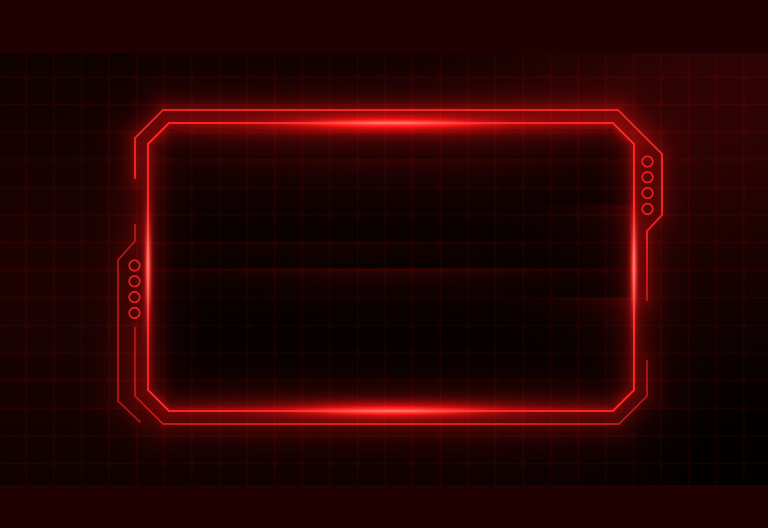
Give the GLSL for this background, as a WebGL 1 fragment shader.

```glsl
precision highp float;
// A glowing red control-panel frame over a faint grid, between two plain bars.
// Everything is laid out on a canvas of 768 by 528 units, y pointing down:
// distance functions give the strokes, exponential falloffs give the light.
uniform vec2 u_resolution;

float segment(vec2 p, vec2 a, vec2 b) {
  vec2 ap = p - a, ab = b - a;
  return length(ap - ab * clamp(dot(ap, ab) / dot(ab, ab), 0.0, 1.0));
}

float chamferBox(vec2 p, vec2 halfSize, float cut) {
  vec2 q = abs(p) - halfSize;
  return max(max(q.x, q.y), (q.x + q.y + cut) * 0.7071);
}

float stroke(float dist, float halfWidth, float pixel) {
  return 1.0 - smoothstep(halfWidth - 0.5 * pixel, halfWidth + 0.5 * pixel, dist);
}

float gauss(vec2 p, vec2 spread) {
  p /= spread;
  return exp(-dot(p, p));
}

// Horizontal light streak: sharp upper edge, soft tail below
float streak(vec2 p, vec2 start, float spread, float tail) {
  vec2 q = p - start;
  return smoothstep(-2.0, 2.0, q.y) * exp(-max(q.y, 0.0) / tail) * gauss(vec2(q.x, 0.0), vec2(spread));
}

// Outer line across the top and down around the right pod
float upperRail(vec2 p) {
  float d = segment(p, vec2(135, 178), vec2(135, 138));
  d = min(d, segment(p, vec2(135, 138), vec2(163, 110)));
  d = min(d, segment(p, vec2(163, 110), vec2(618, 110)));
  d = min(d, segment(p, vec2(618, 110), vec2(662, 154)));
  d = min(d, segment(p, vec2(662, 154), vec2(662, 215)));
  d = min(d, segment(p, vec2(662, 215), vec2(647, 231)));
  return min(d, segment(p, vec2(647, 231), vec2(647, 300)));
}

// Outer line along the bottom
float lowerRail(vec2 p) {
  float d = segment(p, vec2(647, 361), vec2(647, 396));
  d = min(d, segment(p, vec2(647, 396), vec2(619, 424)));
  d = min(d, segment(p, vec2(619, 424), vec2(163, 424)));
  d = min(d, segment(p, vec2(163, 424), vec2(135, 396)));
  return min(d, segment(p, vec2(135, 396), vec2(135, 328)));
}

// Line around the left pod
float leftRail(vec2 p) {
  float d = segment(p, vec2(135, 225), vec2(135, 241));
  d = min(d, segment(p, vec2(135, 241), vec2(118, 260)));
  d = min(d, segment(p, vec2(118, 260), vec2(118, 401)));
  return min(d, segment(p, vec2(118, 401), vec2(140, 422)));
}

void main() {
  vec2 p = gl_FragCoord.xy / u_resolution * vec2(768, 528);
  p.y = 528.0 - p.y;
  float pixel = 768.0 / u_resolution.x;
  vec2 c = p - vec2(391, 267);
  float frame = chamferBox(c, vec2(243, 144), 21.0);
  float inside = 1.0 - smoothstep(-8.0, 0.0, frame);
  float outside = max(frame, 0.0), depth = max(-frame, 0.0);

  // Uneven backdrop, darker within the frame
  float light = 0.055 + 0.13 * gauss(p - vec2(740, 90), vec2(230, 170))
    + 0.06 * gauss(p - vec2(20, 270), vec2(130, 150))
    - 0.045 * gauss(p - vec2(760, 470), vec2(170, 130));
  light = mix(light, 0.025 + 0.07 * gauss(p - vec2(391, 150), vec2(300, 65)), inside);

  // Streaks of light inside the frame
  light += inside * (0.14 * streak(p, vec2(390, 268), 190.0, 17.0)
    + 0.06 * streak(p, vec2(330, 242), 200.0, 20.0)
    + 0.06 * streak(p, vec2(400, 160), 210.0, 14.0)
    + 0.13 * streak(p, vec2(630, 298), 80.0, 24.0)
    + 0.08 * streak(p, vec2(630, 205), 80.0, 35.0));

  // Grid lines with a small ring at each crossing
  vec2 cell = abs(mod(p - vec2(26.3, 21.9) + 13.8, 27.6) - 13.8);
  float grid = stroke(min(cell.x, cell.y), 0.6, pixel);
  float node = stroke(abs(length(cell) - 2.2), 0.6, pixel);
  light += 0.065 * max(grid, node);

  // Glow around the frame, strongest along its top and bottom
  float level = smoothstep(70.0, 144.0, abs(c.y)) * exp(-pow(c.x / 260.0, 2.0));
  light += step(0.0, frame) * (0.29 + 0.15 * level) * exp(-outside / 18.0);
  light += step(frame, 0.0) * ((0.26 + 0.1 * level) * exp(-depth / 10.0)
    + (0.07 + 0.17 * level) * exp(-depth / 23.0));

  // Rails and their halos
  float upper = upperRail(p), lower = lowerRail(p), left = leftRail(p);
  light += 0.17 * exp(-upper / 9.0) + 0.08 * exp(-lower / 9.0) + 0.08 * exp(-left / 12.0);
  float line = 0.9 * stroke(upper, 0.9, pixel) * (1.0 - 0.35 * smoothstep(210.0, 300.0, p.y));
  float lowLevel = 0.5 + 0.3 * gauss(vec2(c.x, p.y - 424.0), vec2(230, 40));
  line = max(line, lowLevel * stroke(lower, 0.9, pixel));
  line = max(line, 0.55 * stroke(left, 0.9, pixel));
  line = max(line, 0.93 * stroke(abs(frame), 1.0, pixel));

  // Column of four rings in each pod
  for (int i = 0; i < 4; i++) {
    float drop = 15.8 * float(i);
    float ring = min(abs(length(p - vec2(647.5, 161.5 + drop)) - 5.2),
                     abs(length(p - vec2(134.5, 265.5 + drop)) - 5.2));
    line = max(line, 0.8 * stroke(ring, 0.9, pixel));
    light += 0.05 * exp(-ring / 3.0);
  }

  // Flares at the middle of each frame side
  vec2 m = abs(c) - vec2(243, 144);
  float flare = gauss(vec2(c.x, m.y), vec2(95, 9)) + 0.6 * gauss(vec2(m.x, c.y), vec2(5, 65));
  float core = gauss(vec2(c.x, m.y), vec2(65, 2.5)) + gauss(vec2(m.x, c.y), vec2(2.5, 42));
  light += 0.5 * flare;

  vec3 color = max(light, 0.0) * vec3(1.0, 0.06, 0.06);
  color = mix(color, vec3(1.0, 0.15, 0.15), line);
  color += core * vec3(0.4, 0.3, 0.26);

  // Plain bars above and below
  float bar = smoothstep(-0.5 * pixel, 0.5 * pixel, abs(p.y - 269.0) - 216.0);
  color = mix(color, vec3(0.125, 0.004, 0.008), bar);
  gl_FragColor = vec4(clamp(color, 0.0, 1.0), 1.0);
}
```
